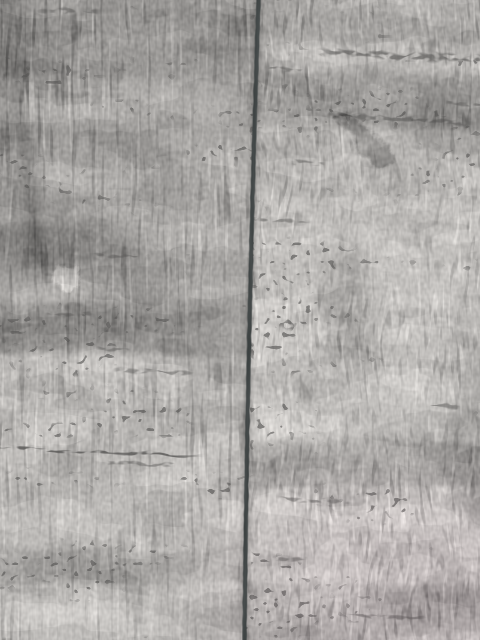
Reproduce this texture procedurally as a Shadertoy shader.

```glsl
// Two weathered grey wood planks with fine upright grain, cross bands and a dark seam.

float hash(vec2 p) {
    vec3 q = fract(p.xyx * vec3(.1031, .1030, .0973));
    q += dot(q, q.yzx + 33.33);
    return fract((q.x + q.y) * q.z);
}

float corner(vec2 cell, vec2 offset) {
    float a = 6.2832 * hash(cell);
    return dot(vec2(cos(a), sin(a)), offset);
}

// Gradient noise, roughly -0.7 to 0.7
float noise(vec2 p) {
    vec2 i = floor(p), f = fract(p), e = vec2(1, 0);
    vec2 u = f * f * f * (f * (f * 6. - 15.) + 10.);
    return mix(mix(corner(i, f), corner(i + e, f - e), u.x),
               mix(corner(i + e.yx, f - e.yx), corner(i + 1., f - 1.), u.x), u.y);
}

float fbm(vec2 p) {
    float sum = 0., amp = 1.;
    for (int i = 0; i < 4; i++) {
        sum += amp * noise(p);
        p = p * 2.03 + 17.3;
        amp *= .5;
    }
    return sum;
}

float band(float v, float lo, float hi, float soft) {
    return smoothstep(lo - soft, lo + soft, v) * (1. - smoothstep(hi - soft, hi + soft, v));
}

// Ragged horizontal crack around a centre
float crack(vec2 p, vec2 centre, float halfLength, float width) {
    vec2 d = p - centre;
    d.y += .05 * d.x + .006 * noise(vec2(p.x * 25., centre.y * 90.));
    float w = width * (.75 + 1.3 * noise(vec2(p.x * 45., centre.y * 70.)));
    float ends = 1. - smoothstep(halfLength * .7, halfLength, abs(d.x));
    float gaps = smoothstep(-.3, .15, noise(p * vec2(70., 130.)));
    return ends * gaps * (1. - smoothstep(w * .3, w + .0015, abs(d.y)));
}

float leftTone(vec2 p, float y) {
    float t = .715 - .075 * smoothstep(.435, .455, y);
    t -= .10 * band(y, .45, .535, .012) * (1. - .6 * smoothstep(.12, .36, p.x));
    t -= .12 * band(y, .58, .65, .02) * (1. - smoothstep(.12, .28, p.x));
    t -= .05 * band(y, .88, .93, .012) + .05 * smoothstep(.78, 1., y);
    t -= .07 * band(y, .09, .14, .008);
    t -= .09 * (1. - smoothstep(0., .12, p.x)) * smoothstep(.5, .9, y);
    t -= .09 * band(p.x + .12 * (p.y - .7), .035, .06, .012) * band(y, .58, .83, .04);
    return t;
}

float rightTone(vec2 p, float y) {
    float t = .745 - .05 * smoothstep(.67, .70, y);
    t -= .12 * band(y, .24, .305, .007) * (1. - .5 * band(p.x, .5, .7, .08));
    t -= .08 * band(y, -.1, .09, .012);
    t -= .09 * band(y, .80, .885, .012) + .05 * smoothstep(.92, .95, y);
    t -= .09 * band(p.x + .2 * (p.y - .5), .515, .58, .025) * band(y, .44, .63, .04);
    t -= .08 * smoothstep(.66, .72, p.x + .1 * noise(p * 9.)) * band(y, .2, .47, .05);
    return t;
}

void mainImage(out vec4 fragColor, in vec2 fragCoord) {
    vec2 p = fragCoord / iResolution.y;
    float px = 1. / iResolution.y;
    float seamX = .382 + .010 * p.y + .012 * p.y * p.y;
    float side = step(seamX, p.x);
    vec2 q = p + side * vec2(3.7, 1.9);

    // Broad bands and cloudy stains
    float y = p.y + .014 * fbm(q * vec2(7., 16.));
    float tone = mix(leftTone(p, y), rightTone(p, y), side);
    tone += .065 * fbm(q * vec2(5., 12.));
    float stain = fbm(q * vec2(6., 15.) + 31.);
    tone += .045 * smoothstep(.12, .22, stain) - .05 * smoothstep(.2, .32, -stain);
    tone += .03 * fbm(q * vec2(26., 8.) + 5.);

    // Upright grain: long on the left, short and wavy on the right
    float bend = mix(.7, 2.4, side) * noise(q * vec2(9., 6.));
    float stretch = mix(11., 26., side);
    float pores = noise(vec2(q.x * 135. + bend, q.y * stretch));
    float ridges = noise(vec2(q.x * 150. + bend + 40., q.y * stretch * .8));
    float strength = .8 + .7 * fbm(q * 5. + 60.);
    tone -= .115 * strength * smoothstep(.08, .42, pores);
    tone += .085 * strength * smoothstep(.1, .45, ridges);
    tone += .07 * noise(q * vec2(210., 110.)) + .04 * noise(q * vec2(100., 150.));

    // Cracks: three long ones, then scattered short ones
    float dark = crack(p, vec2(.13, .295), .2, .003);
    dark = max(dark, .8 * crack(p, vec2(.64, .912), .16, .008));
    dark = max(dark, .7 * crack(p, vec2(.62, .815), .13, .005));
    for (int i = 0; i < 14; i++) {
        float k = float(i);
        vec2 c = vec2(.75 * hash(vec2(k, 3.)), fract(k * .618 + .42));
        float sameSide = 1. - abs(side - step(.39, c.x));
        dark = max(dark, .6 * sameSide * crack(p, c, .025 + .05 * hash(vec2(k, 9.)), .004));
    }

    // Clustered dark specks
    float cluster = smoothstep(.05, .4, fbm(q * vec2(4., 13.) + 80.));
    dark = max(dark, .8 * cluster * smoothstep(.27, .42, noise(q * vec2(80., 105.))));
    tone = mix(tone, .33, .8 * dark);

    // Slanted knot, small hooked knot and a pale worn spot
    vec2 arm = vec2(.057, -.065), d = p - vec2(.538, .82);
    float along = clamp(dot(d, arm) / dot(arm, arm), 0., 1.);
    float knot = length(d - arm * along) - mix(.008, .019, along) + .012 * fbm(p * 35.);
    tone -= .16 * (1. - smoothstep(-.004, .005, knot));
    vec2 h = p - vec2(.449, .490);
    float hook = abs(length(h * vec2(1., 1.5)) - .010) - .003 + .006 * noise(p * 110.);
    tone -= .25 * (1. - smoothstep(-.001, .002, hook)) * smoothstep(-.008, .002, h.y + .4 * h.x);
    float worn = length(p - vec2(.105, .567)) - .02 + .012 * fbm(p * 40.);
    tone += .13 * (1. - smoothstep(-.003, .004, worn));

    // Warm grey tint, slightly pink towards the lower right
    vec3 col = tone * vec3(1.012, 1., .985);
    col += vec3(.012, -.006, .004) * (1. - smoothstep(.1, .35, p.y)) * smoothstep(.2, .6, p.x);

    // Seam with a soft shadow and a chipped rim
    float gap = abs(p.x - seamX);
    col *= 1. - .14 * (1. - smoothstep(.002, .012, gap));
    float halfGap = .0033 + .0012 * noise(vec2(side * 9., p.y * 60.));
    vec3 seamColor = vec3(.26, .28, .28) + .05 * noise(p * vec2(200., 12.));
    col = mix(col, seamColor, 1. - smoothstep(halfGap - px, halfGap + px, gap));

    fragColor = vec4(clamp(col, 0., 1.), 1.);
}
```
